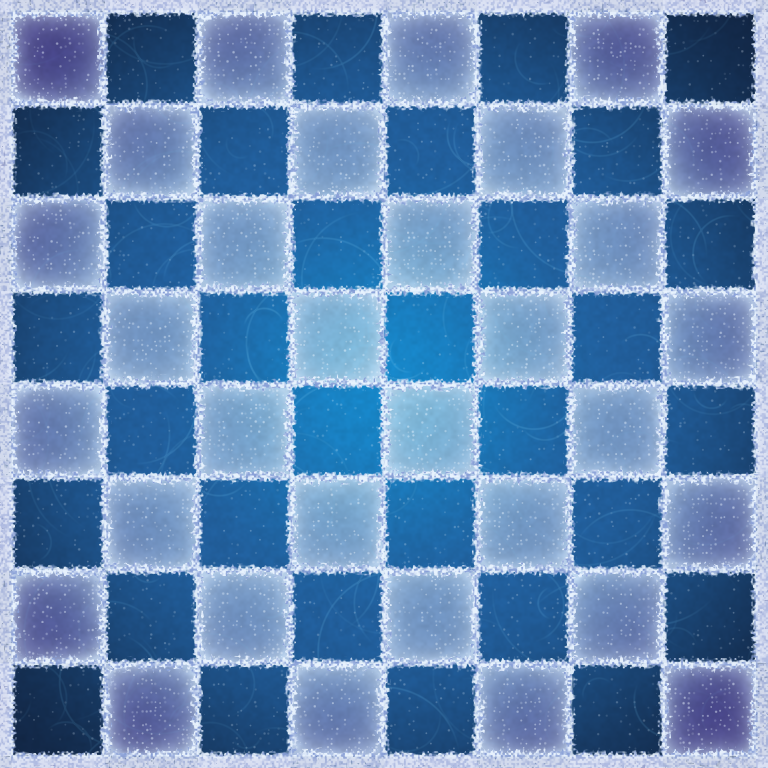
Write a Shadertoy shader that draws this pattern.

```glsl
// Frosted blue checkerboard: icy grain along every square, centre glow, fine scratches.

const float SQUARES = 8.0;          // squares across and down
const float BOARD_SIZE = 0.970;     // board width in canvas units
const float DARK_FROST = 0.0042;    // frost reach into dark squares
const float LIGHT_FROST = 0.0058;   // frost reach into light squares
const float DARK_FRAY = 0.0075;     // raggedness of the frost edge
const float LIGHT_FRAY = 0.0130;
const float GLOW_REACH = 0.0140;    // soft white rim inside light squares
const float GLOW_AMOUNT = 0.72;
const float GRAIN_SCALE = 330.0;
const float SPECK_SCALE = 170.0;
const float SCRATCH_WIDTH = 0.0010;
const int SCRATCHES = 7;            // arcs per square

const vec3 DARK_CORE = vec3(0.09, 0.53, 0.79);
const vec3 DARK_MID = vec3(0.13, 0.37, 0.61);
const vec3 DARK_RIM = vec3(0.07, 0.15, 0.27);
const vec3 LIGHT_CORE = vec3(0.48, 0.72, 0.85);
const vec3 LIGHT_MID = vec3(0.43, 0.57, 0.75);
const vec3 LIGHT_RIM = vec3(0.24, 0.21, 0.49);
const vec3 FROST_SHADE = vec3(0.53, 0.62, 0.84);
const vec3 FROST_WHITE = vec3(0.92, 0.96, 1.00);
const vec3 MARGIN_TINT = vec3(0.83, 0.84, 0.93);
const vec3 GLOW_TINT = vec3(0.80, 0.88, 0.96);
const vec3 SCRATCH_TINT = vec3(0.45, 0.78, 0.95);

float hash(vec2 p) {
    vec3 q = fract(vec3(p.xyx) * 0.1031);
    q += dot(q, q.yzx + 33.33);
    return fract((q.x + q.y) * q.z);
}

vec2 hash2(vec2 p) {
    return vec2(hash(p), hash(p + vec2(37.2, 91.7)));
}

float noise(vec2 p) {
    vec2 i = floor(p), f = fract(p);
    f = f * f * (3.0 - 2.0 * f);
    return mix(mix(hash(i), hash(i + vec2(1, 0)), f.x),
               mix(hash(i + vec2(0, 1)), hash(i + vec2(1, 1)), f.x), f.y);
}

// Colour running from the canvas centre to its corners
vec3 radialTint(vec3 core, vec3 mid, vec3 rim, float r) {
    return mix(mix(core, mid, smoothstep(0.0, 0.32, r)), rim, smoothstep(0.30, 0.70, r));
}

// Faint partial arcs inside one square
float scratches(vec2 local, vec2 id, float cellSize, float pixel) {
    float sum = 0.0;
    for (int k = 0; k < SCRATCHES; k++) {
        vec2 seed = id * 17.0 + float(k) * 5.3 + 3.0;
        vec2 toPoint = local - mix(vec2(-0.3), vec2(1.3), hash2(seed));
        float radius = mix(0.15, 0.9, hash(seed + 11.0));
        float angle = 6.2832 * hash(seed + 23.0);
        float len = length(toPoint);
        float d = abs(len - radius) * cellSize;
        float facing = dot(toPoint / max(len, 1e-4), vec2(cos(angle), sin(angle)));
        float line = 1.0 - smoothstep(0.0, SCRATCH_WIDTH + pixel, d);
        sum += line * smoothstep(0.2, 0.8, facing) * mix(0.3, 1.0, hash(seed + 31.0));
    }
    return min(sum, 1.0);
}

// Scattered ice dots, kept inside their own grid cell
float specks(vec2 p, float density, float pixel) {
    vec2 g = p * SPECK_SCALE, id = floor(g);
    vec2 centre = 0.3 + 0.4 * hash2(id + 7.0);
    float radius = mix(0.10, 0.24, hash(id + 51.0));
    float dot0 = 1.0 - smoothstep(radius * 0.3, radius + pixel * SPECK_SCALE, length(fract(g) - centre));
    return dot0 * step(hash(id + 83.0), density) * mix(0.3, 1.0, hash(id + 67.0));
}

void mainImage(out vec4 fragColor, in vec2 fragCoord) {
    float pixel = 1.0 / min(iResolution.x, iResolution.y);
    vec2 p = (fragCoord - 0.5 * iResolution.xy) * pixel + 0.5;
    float r = length(p - 0.5);

    // Board layout
    float cellSize = BOARD_SIZE / SQUARES;
    vec2 g = (p - 0.5) / cellSize + 0.5 * SQUARES;
    vec2 id = floor(g), local = fract(g);
    float light = mod(id.x + id.y, 2.0);
    vec2 toEdge = min(local, 1.0 - local) * cellSize;
    float d = min(toEdge.x, toEdge.y);
    vec2 past = abs(p - 0.5) - 0.5 * BOARD_SIZE;
    float outside = max(past.x, past.y);
    if (outside > 0.0) d = 0.0;

    // Square faces
    float mottle = noise(p * 130.0) + 0.6 * noise(p * 260.0) - 0.8;
    vec3 dark = radialTint(DARK_CORE, DARK_MID, DARK_RIM, r);
    vec3 pale = radialTint(LIGHT_CORE, LIGHT_MID, LIGHT_RIM, r);
    float cloud = 0.75 + 0.5 * noise(p * 28.0);
    float rimGlow = exp(-toEdge.x / GLOW_REACH) + exp(-toEdge.y / GLOW_REACH);
    pale = mix(pale, GLOW_TINT, GLOW_AMOUNT * min(rimGlow, 1.0) * cloud);
    vec3 color = mix(dark, pale, light) * (1.0 + 0.06 * mottle);

    // Scratches and specks
    float scratch = scratches(local, id, cellSize, pixel);
    color = mix(color, SCRATCH_TINT, scratch * mix(0.24, 0.10, light) * (1.1 - r));
    float speck = specks(p, mix(0.10, 0.30, light), pixel);
    color = mix(color, FROST_WHITE, speck * mix(0.28, 0.50, light));

    // Ragged frost over the seams and margin
    float fray = noise(p * GRAIN_SCALE) - 0.5;
    float reach = mix(DARK_FROST, LIGHT_FROST, light) + fray * mix(DARK_FRAY, LIGHT_FRAY, light);
    float frost = 1.0 - smoothstep(-0.0012 - pixel, 0.0012 + pixel, d - reach);
    float grain = noise(p * GRAIN_SCALE * 1.15 + 40.0);
    vec3 ice = mix(FROST_SHADE, FROST_WHITE, smoothstep(0.05, 0.75, grain));
    ice = mix(ice, MARGIN_TINT, 0.55 * smoothstep(-0.003, 0.006, outside));
    color = mix(color, ice, frost * 0.94);

    fragColor = vec4(clamp(color, 0.0, 1.0), 1.0);
}
```
